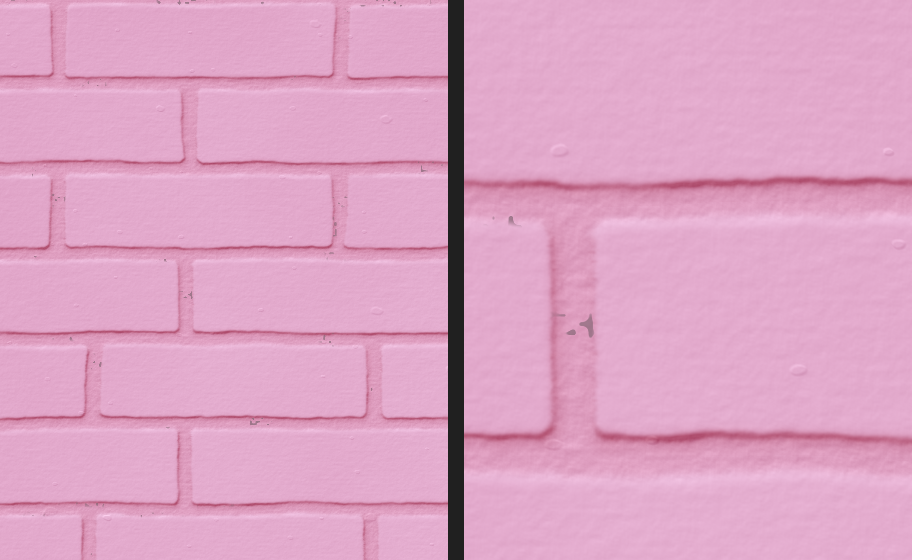
Left, the full canvas; right, a detail of the centre.
Reproduce this texture procedurally as a WebGL 1 fragment shader.

```glsl
precision highp float;
uniform vec2 u_resolution;

// All lengths are fractions of the canvas height.
const vec2 PITCH = vec2(0.502, 0.152);
const vec2 HALF_BRICK = vec2(0.237, 0.063);
const float CORNER = 0.009;

const vec3 PAINT_DEEP = vec3(0.870, 0.622, 0.765);
const vec3 PAINT_PALE = vec3(0.895, 0.680, 0.812);
const vec3 MORTAR = vec3(0.868, 0.605, 0.735);
const vec3 HIGHLIGHT = vec3(0.935, 0.745, 0.870);
const vec3 SHADOW = vec3(0.700, 0.325, 0.450);
const vec3 CHIP = vec3(0.520, 0.400, 0.460);

float hash(vec2 p) {
  return fract(sin(dot(p, vec2(127.1, 311.7))) * 43758.55);
}

float noise(vec2 p) {
  vec2 i = floor(p);
  vec2 f = fract(p);
  f = f * f * (3.0 - 2.0 * f);
  return mix(mix(hash(i), hash(i + vec2(1, 0)), f.x),
             mix(hash(i + vec2(0, 1)), hash(i + vec2(1, 1)), f.x), f.y);
}

float fbm(vec2 p) {
  float sum = 0.0;
  float amp = 0.5;
  for (int i = 0; i < 4; i++) {
    sum += amp * noise(p);
    p = p * 2.03 + 17.3;
    amp *= 0.5;
  }
  return sum;
}

// Horizontal start of a course; alternate courses are staggered.
float courseOffset(float row) {
  float drift = 0.134 + 0.043 * sin(0.829 * row - 2.443);
  return mix(drift, 0.335 + 0.02 * (hash(vec2(row, 4.0)) - 0.5), mod(row, 2.0));
}

// Signed distance to the nearest brick, negative inside it.
float brickDistance(vec2 p) {
  p += 0.005 * (vec2(noise(p * 13.0), noise(p * 11.0 + 40.0)) - 0.5);
  p += 0.0035 * (vec2(fbm(p * 65.0), fbm(p * 70.0 + 9.0)) - 0.5);
  float y = (1.0023 - p.y) / PITCH.y;
  float row = floor(y);
  float x = (p.x - courseOffset(row)) / PITCH.x;
  vec2 id = vec2(floor(x), row);
  vec2 q = vec2(fract(x) - 0.5, 0.5 - fract(y)) * PITCH;
  q.x += 0.09 * (hash(id + 3.0) - 0.5) * q.y;
  q.y += 0.008 * (hash(id + 8.0) - 0.5) * q.x;
  vec2 size = HALF_BRICK + vec2(0.003, 0.002) * (hash(id + 5.0) - 0.5);
  vec2 a = abs(q) - size + CORNER;
  return length(max(a, 0.0)) + min(max(a.x, a.y), 0.0) - CORNER;
}

// Sparse oval paint blisters, one candidate per cell.
float blisters(vec2 p, float cellSize, float radius, float density) {
  vec2 cell = floor(p / cellSize);
  vec2 jitter = vec2(hash(cell + 2.0), hash(cell + 6.0));
  vec2 q = p - (cell + 0.25 + 0.5 * jitter) * cellSize;
  q += 0.25 * radius * (noise(p * 180.0) - 0.5);
  float r = radius * mix(0.5, 1.0, hash(cell + 11.0));
  float bump = smoothstep(1.0, 0.55, length(q / vec2(1.4, 0.9)) / r);
  return bump * step(1.0 - density, hash(cell + 21.0));
}

float relief(vec2 p, float roughness) {
  float grain = fbm(p * 190.0) + 0.35 * noise(p * vec2(45.0, 260.0));
  float lumps = noise(p * 75.0);
  return roughness * (0.4 * grain + 0.25 * lumps)
       + 0.7 * blisters(p, 0.125, 0.011, 0.25)
       + 0.4 * blisters(p + 0.37, 0.061, 0.005, 0.22);
}

float band(float d, float center, float width) {
  float t = (d - center) / width;
  return exp(-t * t);
}

void main() {
  vec2 p = gl_FragCoord.xy / u_resolution.y;
  float e = 0.0015;
  float d = brickDistance(p);
  vec2 slope = vec2(brickDistance(p + vec2(e, 0.0)), brickDistance(p + vec2(0.0, e))) - d;
  vec2 n = slope / max(length(slope), 0.0001);
  float mortar = smoothstep(-0.001, 0.004, d);

  // Painted faces, paler toward the lower right.
  float tone = 0.52 + 0.28 * (p.x - p.y) + 0.7 * (fbm(p * 5.0) - 0.4);
  vec3 color = mix(PAINT_DEEP, PAINT_PALE, clamp(tone + 0.2, 0.0, 1.0));
  color = mix(color, MORTAR, 0.75 * mortar);

  // Shaded lower and side edges, lit upper edges.
  float wear = 0.55 + 0.75 * noise(p * 38.0);
  float shade = max(-n.y, 0.0) + 0.55 * max(n.x, 0.0) + 0.22 * max(-n.x, 0.0);
  float line = 0.72 * band(d, 0.0018, 0.0023) * wear + 0.25 * band(d, 0.004, 0.006);
  color = mix(color, SHADOW, clamp(shade * line, 0.0, 1.0));
  float lit = max(n.y, 0.0) + 0.3 * max(-n.x, 0.0);
  color = mix(color, HIGHLIGHT, clamp(0.8 * lit * band(d, 0.001, 0.0045) * wear, 0.0, 1.0));

  // Embossed paint grain and blisters.
  float roughness = 1.0 + 1.1 * mortar;
  float emboss = relief(p, roughness) - relief(p + e * vec2(-0.6, 1.0), roughness);
  color += 0.15 * emboss * vec3(0.8, 1.1, 1.0);

  // Rare bare chips in the joints.
  float chip = smoothstep(0.79, 0.86, noise(p * 190.0)) * smoothstep(0.76, 0.86, noise(p * 17.0 + 5.0));
  color = mix(color, CHIP, 0.7 * chip * mortar);
  gl_FragColor = vec4(clamp(color, 0.0, 1.0), 1.0);
}
```
